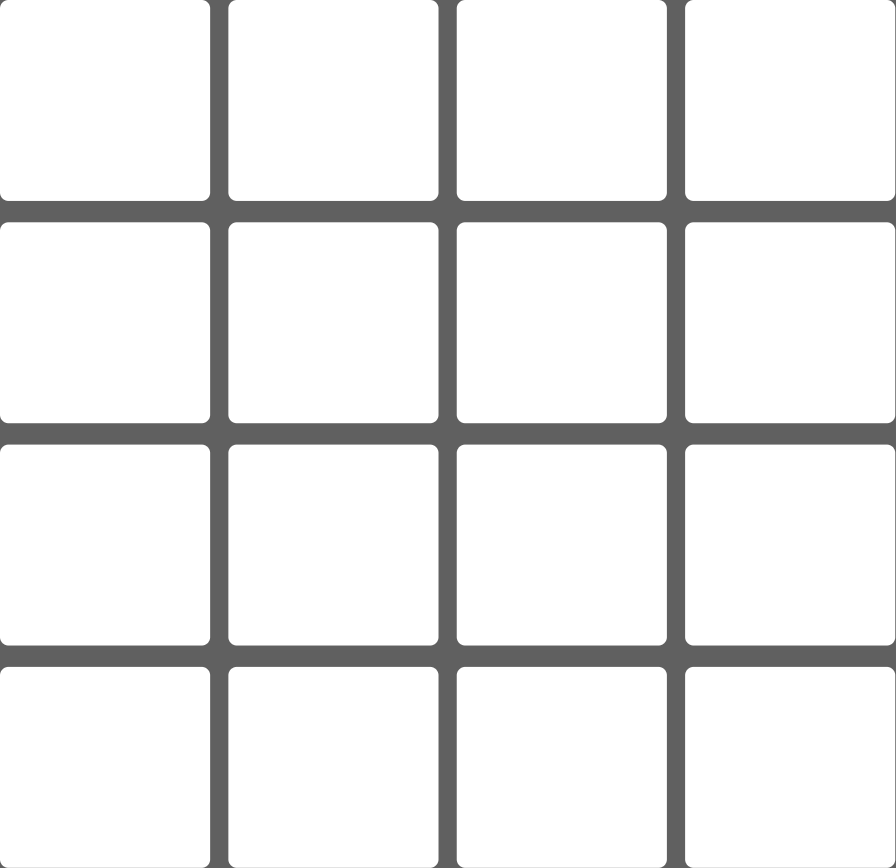
Write a Shadertoy shader that draws this pattern.

```glsl
// Lengths are fractions of the canvas height
#define PITCH vec2(0.2631, 0.2561)
#define TILE_SIZE vec2(0.2421, 0.2315)
#define CORNER_RADIUS 0.0098
#define TILE_COLOR vec3(1.0)
#define GROUT_COLOR vec3(0.376)

float roundedBox(vec2 p, vec2 halfSize, float radius) {
    vec2 q = abs(p) - halfSize + radius;
    return length(max(q, 0.0)) + min(max(q.x, q.y), 0.0) - radius;
}

void mainImage(out vec4 fragColor, in vec2 fragCoord) {
    // The grid starts at the upper left corner
    vec2 p = vec2(fragCoord.x, iResolution.y - fragCoord.y) / iResolution.y;

    // Position relative to the nearest tile centre
    vec2 halfSize = 0.5 * TILE_SIZE;
    vec2 fromCorner = p - halfSize;
    vec2 local = fromCorner - PITCH * floor(fromCorner / PITCH + 0.5);

    // Coverage over one pixel
    float dist = roundedBox(local, halfSize, CORNER_RADIUS);
    float tile = clamp(0.5 - dist * iResolution.y, 0.0, 1.0);

    fragColor = vec4(mix(GROUT_COLOR, TILE_COLOR, tile), 1.0);
}
```
